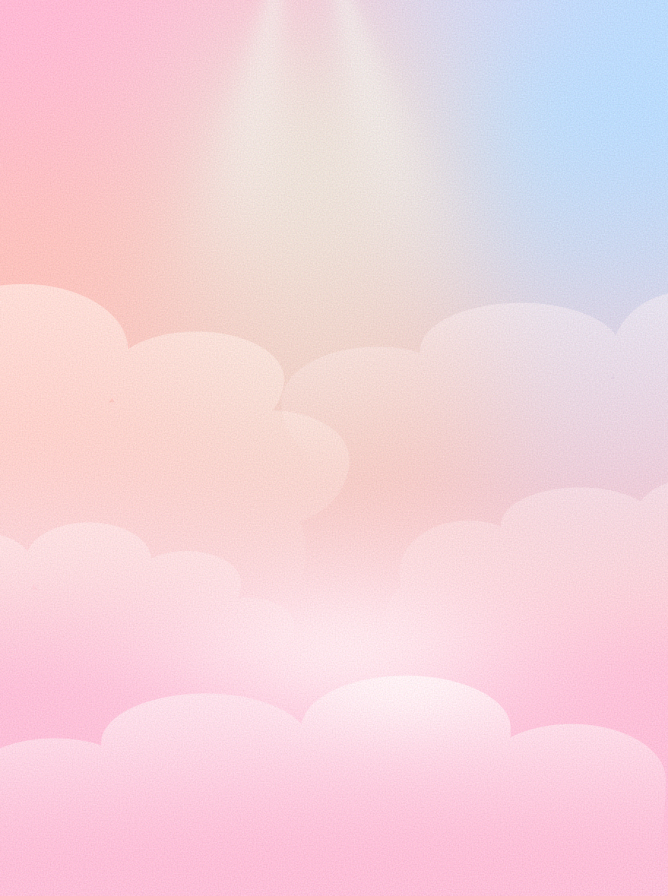
Give the GLSL for this background, as a WebGL 2 fragment shader.

```glsl
#version 300 es
precision highp float;
// Pastel sky with twin light beams above layered, misty clouds and fine grain.

uniform vec2 u_resolution;
out vec4 fragColor;

const vec3 PINK = vec3(0.99, 0.75, 0.845);
const vec3 ROSE = vec3(0.98, 0.81, 0.83);
const vec3 SALMON = vec3(0.99, 0.76, 0.74);
const vec3 CANDY = vec3(1.0, 0.725, 0.83);
const vec3 BEIGE = vec3(0.945, 0.805, 0.77);
const vec3 MAUVE = vec3(0.935, 0.80, 0.85);
const vec3 BLUE = vec3(0.73, 0.86, 0.99);
const vec3 HAZE = vec3(0.83, 0.835, 0.915);
const vec3 LAVENDER = vec3(0.84, 0.83, 0.96);
const vec3 CREAM = vec3(0.92, 0.895, 0.855);
const vec3 LIGHT = vec3(0.945, 0.94, 0.92);
const vec3 MIST = vec3(1.0, 0.95, 0.955);
const vec3 PEACH = vec3(1.0, 0.945, 0.92);

// Puffs of each cloud bank: centre and radii, in canvas heights
const vec4 UPPER_LEFT[4] = vec4[4](
    vec4(0.026, 0.609, 0.117, 0.074), vec4(0.219, 0.577, 0.098, 0.053),
    vec4(0.302, 0.487, 0.088, 0.055), vec4(0.260, 0.388, 0.081, 0.078));
const vec4 UPPER_RIGHT[4] = vec4[4](
    vec4(0.421, 0.551, 0.107, 0.062), vec4(0.581, 0.609, 0.112, 0.053),
    vec4(0.768, 0.603, 0.085, 0.072), vec4(0.521, 0.544, 0.130, 0.052));
const vec4 MIDDLE_LEFT[4] = vec4[4](
    vec4(-0.013, 0.362, 0.052, 0.042), vec4(0.099, 0.375, 0.070, 0.042),
    vec4(0.208, 0.349, 0.061, 0.036), vec4(0.276, 0.303, 0.052, 0.030));
const vec4 MIDDLE_RIGHT[4] = vec4[4](
    vec4(0.523, 0.362, 0.077, 0.057), vec4(0.647, 0.414, 0.088, 0.042),
    vec4(0.781, 0.421, 0.073, 0.046), vec4(0.495, 0.310, 0.065, 0.052));
const vec4 FRONT[4] = vec4[4](
    vec4(0.061, 0.125, 0.098, 0.051), vec4(0.229, 0.171, 0.116, 0.055),
    vec4(0.453, 0.187, 0.117, 0.059), vec4(0.638, 0.130, 0.105, 0.062));

vec2 hashGradient(vec2 cell) {
    vec3 q = fract(vec3(cell.xyx) * vec3(0.1031, 0.103, 0.0973));
    q += dot(q, q.yzx + 33.33);
    return 2.0 * fract((q.xx + q.yz) * q.zy) - 1.0;
}

float gradientNoise(vec2 p) {
    vec2 i = floor(p), f = fract(p);
    vec2 u = f * f * (3.0 - 2.0 * f), e = vec2(0.0, 1.0);
    float a = dot(hashGradient(i), f);
    float b = dot(hashGradient(i + e.yx), f - e.yx);
    float c = dot(hashGradient(i + e.xy), f - e.xy);
    float d = dot(hashGradient(i + e.yy), f - e.yy);
    return mix(mix(a, b, u.x), mix(c, d, u.x), u.y);
}

float glow(vec2 p, vec2 center, vec2 radius) {
    vec2 q = (p - center) / radius;
    return exp(-dot(q, q));
}

// Approximate distance to an ellipse whose lower half is stretched
float puffDistance(vec2 p, vec4 puff, float stretch) {
    vec2 q = p - puff.xy;
    vec2 r = puff.zw * vec2(1.0, q.y < 0.0 ? stretch : 1.0);
    float k = length(q / r);
    return k * (k - 1.0) / max(length(q / (r * r)), 0.0001);
}

// Coverage of four puffs joined to a body; side is 1 for left, -1 for right
float bank(vec2 p, vec4 puffs[4], vec2 corner, float side, float stretch) {
    float d = max(side * (p.x - corner.x), p.y - corner.y);
    for (int i = 0; i < 4; i++) d = min(d, puffDistance(p, puffs[i], stretch));
    float edge = 0.7 / u_resolution.y;
    return 1.0 - smoothstep(-edge, edge, d);
}

// Light that weakens from the crest of a cloud down to its foot
float crest(float y, float foot, float top) {
    return clamp((y - foot) / (top - foot), 0.0, 1.0);
}

float beam(vec2 p, float source, float slope) {
    float depth = 1.0 - p.y;
    float offset = (p.x - source - slope * depth) / (0.014 + 0.19 * depth);
    return exp(-offset * offset) * (1.0 - smoothstep(0.08, 0.4, depth));
}

vec3 skyColor(vec2 p) {
    vec3 c = mix(PINK, ROSE, smoothstep(0.22, 0.4, p.y));
    c = mix(c, SALMON, smoothstep(0.37, 0.54, p.y));
    c = mix(c, CANDY, smoothstep(0.68, 1.0, p.y));
    c = mix(c, MAUVE, smoothstep(0.4, 0.66, p.x) * smoothstep(0.3, 0.48, p.y));
    vec3 cool = mix(HAZE, BLUE, smoothstep(0.6, 0.9, p.y));
    c = mix(c, cool, smoothstep(0.28, 0.64, p.x) * smoothstep(0.4, 0.73, p.y));
    c = mix(c, LAVENDER, 0.5 * glow(p, vec2(0.54, 1.02), vec2(0.13, 0.1)));
    c = mix(c, BEIGE, 0.8 * glow(p, vec2(0.36, 0.57), vec2(0.2, 0.16)));
    c = mix(c, CREAM, 0.88 * glow(p, vec2(0.35, 0.82), vec2(0.175, 0.23)));
    c = mix(c, LIGHT, 0.5 * beam(p, 0.306, -0.17));
    return mix(c, LIGHT, 0.5 * beam(p, 0.384, 0.28));
}

void main() {
    vec2 p = gl_FragCoord.xy / u_resolution.y;
    vec3 color = skyColor(p);

    // Far and middle clouds
    float upperRight = bank(p, UPPER_RIGHT, vec2(0.345, 0.577), -1.0, 1.35);
    color = mix(color, MIST, 0.4 * upperRight * crest(p.y, 0.46, 0.66));
    float upperLeft = bank(p, UPPER_LEFT, vec2(0.293, 0.551), 1.0, 1.35);
    color = mix(color, PEACH, 0.56 * upperLeft * crest(p.y, 0.31, 0.68));
    float middleRight = bank(p, MIDDLE_RIGHT, vec2(0.469, 0.391), -1.0, 1.35);
    color = mix(color, MIST, 0.34 * middleRight * crest(p.y, 0.26, 0.455));
    float middleLeft = bank(p, MIDDLE_LEFT, vec2(0.254, 0.342), 1.0, 1.35);
    color = mix(color, MIST, 0.4 * middleLeft * crest(p.y, 0.23, 0.415));

    // Mist, then the front cloud
    color = mix(color, MIST, 0.75 * glow(p, vec2(0.385, 0.275), vec2(0.2, 0.09)));
    vec3 front = mix(PINK, vec3(0.99, 0.885, 0.92), smoothstep(0.02, 0.26, p.y));
    front = mix(front, vec3(1.0, 0.96, 0.965), 0.75 * glow(p, vec2(0.45, 0.245), vec2(0.12, 0.06)));
    color = mix(color, front, bank(p, FRONT, vec2(0.729, 0.128), 1.0, 3.5));

    // Fine grain, slightly tinted
    vec2 g = p * 613.0;
    vec3 tint = vec3(gradientNoise(g + 31.3), gradientNoise(g + 67.7), gradientNoise(g + 91.1));
    color += 0.054 * gradientNoise(g) + 0.034 * tint;
    fragColor = vec4(clamp(color, 0.0, 1.0), 1.0);
}
```
